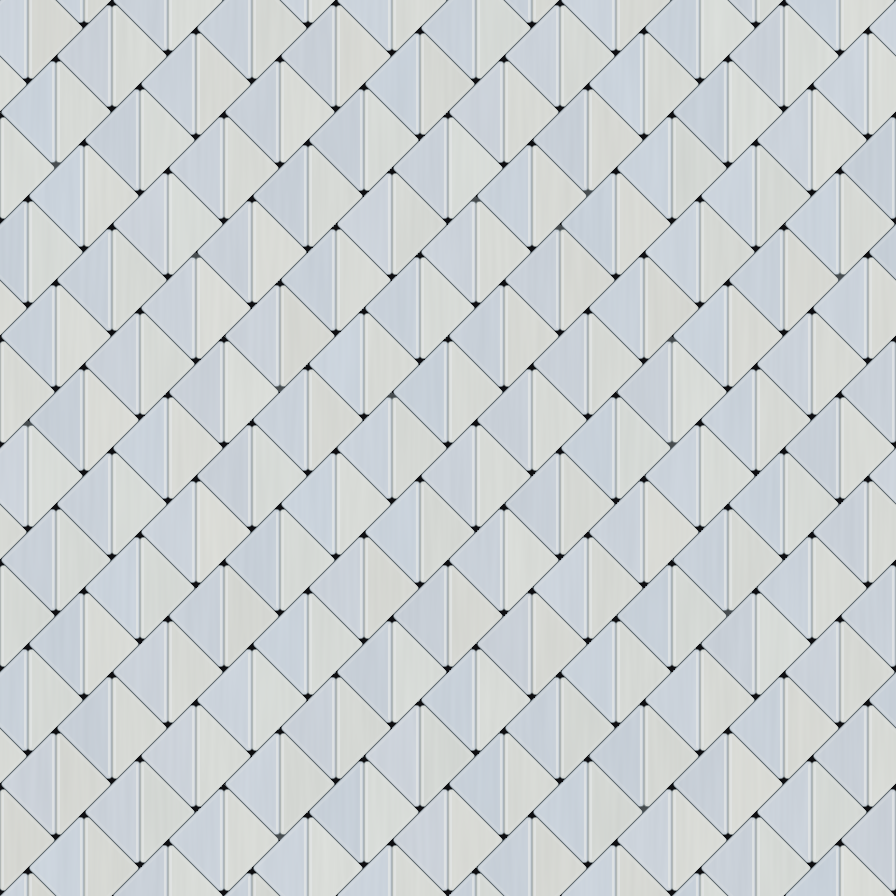
Write a Shadertoy shader that draws this pattern.

```glsl
// Pale square tiles set on their corners in diagonal half-offset strips, each
// split by an upright seam into a blue and a cream triangle. Rounded-triangle
// distances give thin joints and dark corner gaps; wrapped noise adds grain.

#define REPEATS     4.0     // whole blocks across and down, 8 tiles in each
#define JOINT       0.008   // half width of a joint, in half tile diagonals
#define ROUNDING    0.058   // corner radius
#define BEVEL       0.045   // distance of the bright bevel from the joint
#define GRAIN       0.016   // strength of the upright streaks
#define TONE        0.022   // brightness variation between triangles
#define WORN        0.05    // share of corner gaps that are dusty
#define BLUE        vec3(0.79, 0.82, 0.852)
#define CREAM       vec3(0.842, 0.852, 0.836)
#define HIGHLIGHT   vec3(0.885, 0.895, 0.895)
#define JOINT_COLOR vec3(0.36, 0.40, 0.42)
#define GAP_COLOR   vec3(0.06, 0.06, 0.07)

float hash(vec2 p) {
    vec3 q = fract(vec3(p.xyx) * vec3(0.1031, 0.1030, 0.0973));
    q += dot(q, q.yzx + 33.33);
    return fract((q.x + q.y) * q.z);
}

float gradientDot(vec2 cell, vec2 offset, vec2 period) {
    float angle = 6.28318 * hash(mod(cell, period));
    return dot(vec2(cos(angle), sin(angle)), offset);
}

// Gradient noise that wraps after a whole number of cells
float wrappedNoise(vec2 p, vec2 period) {
    vec2 cell = floor(p), f = p - cell;
    vec2 u = f * f * f * (f * (f * 6.0 - 15.0) + 10.0);
    vec2 e = vec2(1.0, 0.0);
    float low = mix(gradientDot(cell, f, period),
                    gradientDot(cell + e.xy, f - e.xy, period), u.x);
    float high = mix(gradientDot(cell + e.yx, f - e.yx, period),
                     gradientDot(cell + e.xx, f - e.xx, period), u.x);
    return mix(low, high, u.y);
}

float segmentDistance(vec2 p, vec2 a, vec2 b) {
    vec2 d = b - a;
    return length(p - a - d * clamp(dot(p - a, d) / dot(d, d), 0.0, 1.0));
}

// Rounded half tile; q is folded into the quadrant x >= 0, y >= 0
float triangleDistance(vec2 q) {
    float inset = ROUNDING + JOINT;
    float tip = 1.0 - inset * sqrt(2.0);
    float d = max(inset - q.x, (q.x + q.y - tip) / sqrt(2.0));
    if (d > 0.0) {
        vec2 top = vec2(inset, tip - inset);
        d = min(segmentDistance(q, vec2(inset, 0.0), top),
                segmentDistance(q, top, vec2(tip, 0.0)));
    }
    return d - ROUNDING;
}

void mainImage(out vec4 fragColor, in vec2 fragCoord) {
    vec2 uv = fragCoord / iResolution.xy;
    float span = 4.0 * REPEATS;
    float pixel = span / min(iResolution.x, iResolution.y);
    vec2 p = uv * span;

    // Diagonal strips, each slid by half a tile against the last
    float along = 0.5 * (p.x + p.y), across = 0.5 * (p.x - p.y);
    float strip = floor(across);
    float slot = floor(along + 0.5 * strip + 0.5);
    vec2 center = vec2(slot + 0.5 * strip + 0.5, slot - 1.5 * strip - 0.5);
    vec2 local = p - center;
    vec2 q = abs(local);
    vec2 id = 2.0 * mod(center, span);
    float side = step(0.0, local.x);

    // Face colour with a tone per triangle and upright grain
    vec2 seed = id + vec2(61.0 * side, 17.0);
    float tone = hash(seed) - 0.5;
    vec2 shift = floor(64.0 * vec2(hash(seed + 5.0), hash(seed + 9.0)));
    vec2 fine = vec2(48.0, 3.0) * REPEATS;
    vec2 broad = vec2(12.0, 2.0) * REPEATS;
    float grain = wrappedNoise(uv * fine + shift, fine)
                + 0.8 * wrappedNoise(uv * broad + shift, broad);
    vec3 color = mix(BLUE, CREAM, side) + TONE * tone + GRAIN * grain;
    color += 0.008 * (hash(seed + 31.0) - 0.5) * vec3(-1.0, 0.3, 1.0);

    // Bright bevel, strongest beside the upright seam
    float d = triangleDistance(q);
    float slant = (1.0 - q.x - q.y) / sqrt(2.0);
    float seam = smoothstep(-0.02, 0.02, slant - q.x);
    float bevel = 1.0 - smoothstep(0.008, 0.022 + 0.5 * pixel, abs(d + BEVEL));
    color = mix(color, HIGHLIGHT, bevel * mix(0.25, 0.8, seam));

    // Joints, lighter along the seam, opening into dark corner gaps
    vec3 joint = mix(JOINT_COLOR, vec3(0.52, 0.56, 0.57), seam);
    float worn = step(hash(id + 23.0 * sign(local.y) + 40.0), WORN);
    vec3 gap = mix(GAP_COLOR, vec3(0.28, 0.30, 0.31), worn);
    joint = mix(joint, gap, smoothstep(JOINT, 2.5 * JOINT, d));
    color = mix(color, joint, clamp(0.5 + d / pixel, 0.0, 1.0));

    fragColor = vec4(color, 1.0);
}
```
